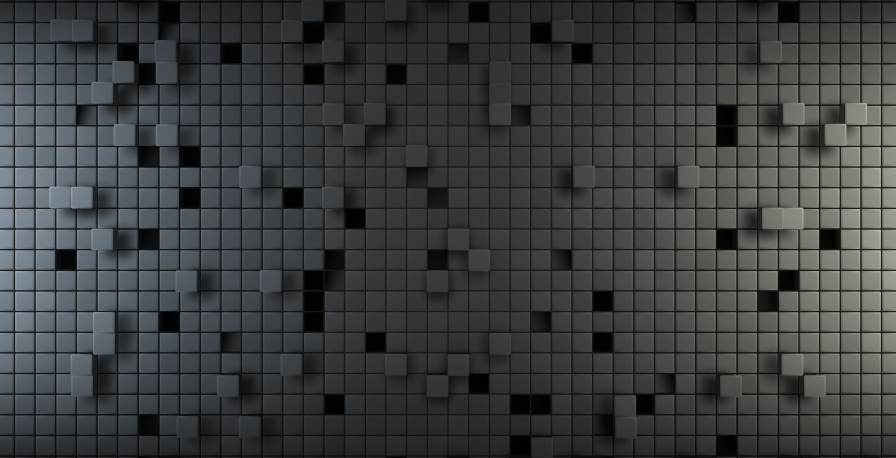
Reproduce this background procedurally as a Shadertoy shader.

```glsl
// Wall of square dark tiles, some sunken and some raised, lit from the left and right.

float hash(vec2 p) {
    vec3 q = fract(vec3(p.xyx) * vec3(0.1031, 0.1030, 0.0973));
    q += dot(q, q.yzx + 33.33);
    return fract((q.x + q.y) * q.z);
}

float roundBox(vec2 p, float halfSize, float radius) {
    vec2 q = abs(p) - halfSize + radius;
    return length(max(q, 0.0)) + min(max(q.x, q.y), 0.0) - radius;
}

// Negative for sunken tiles, positive for raised ones, else zero
float tileHeight(vec2 cell) {
    float pick = hash(cell + 71.0);
    float amount = hash(cell + 137.0);
    float share = 0.068 * (1.0 - 0.8 * smoothstep(0.7, 1.0, abs(cell.x + 0.5) / 21.7));
    if (pick < share) return -mix(0.3, 1.0, amount);
    if (pick > 1.0 - share) return mix(0.65, 1.1, amount);
    return 0.0;
}

// Cool light on the left, warm on the right, falling off to the middle and corners
vec3 wallLight(vec2 p) {
    float side = abs(p.x);
    float level = 0.225 + 0.37 * pow(side, 1.9);
    level *= 1.0 - mix(0.3, 0.72, side) * pow(abs(p.y), 2.2);
    vec3 cool = vec3(0.85, 0.93, 1.0);
    vec3 warm = vec3(1.03, 1.02, 0.96);
    return level * mix(cool, warm, smoothstep(-0.7, 0.8, p.x));
}

// Face with a bevel that brightens toward the light
vec3 tileFace(vec2 d, float halfSize, vec3 lit, vec2 toLight) {
    float rim = smoothstep(-0.13, -0.02, roundBox(d, halfSize, 0.06));
    return lit * (1.0 + 0.05 * d.y + 0.4 * rim * dot(d, toLight));
}

void mainImage(out vec4 fragColor, in vec2 fragCoord) {
    vec2 centred = fragCoord - 0.5 * iResolution.xy;
    vec2 g = centred / iResolution.x * 43.4;
    float aa = 0.6 * 43.4 / iResolution.x;
    vec3 lit = wallLight(2.0 * centred / iResolution.xy);
    vec2 toLight = vec2(clamp(g.x / 6.0, -1.0, 1.0), 0.35);

    // Flat tiles and the gaps between them
    vec2 cell = floor(g);
    vec2 d = g - cell - 0.5;
    float height = tileHeight(cell);
    float tone = 0.95 + 0.1 * hash(cell);
    float face = smoothstep(aa, -aa, roundBox(d, 0.468, 0.04));
    vec3 gap = lit * mix(0.5, 0.2, smoothstep(1.0, 14.0, abs(g.x)));
    vec3 color = tileFace(d, 0.468, lit * tone, toLight);

    // Sunken tiles: dark walls around a shaded floor
    if (height < 0.0) {
        float depth = -height;
        vec2 shift = -(cell + 0.5) * 0.014 * depth;
        float bed = smoothstep(0.05, -0.05, roundBox(d - shift, 0.47, 0.03));
        float shade = smoothstep(-0.75, 0.45, -dot(d, toLight));
        float level = mix(0.85, 0.05, smoothstep(0.25, 0.75, depth));
        color = lit * mix(0.12, level * shade, bed);
    }
    color = mix(gap, color, face);

    // Soft shadows cast away from the light
    for (int j = -2; j <= 2; j++)
    for (int i = -2; i <= 2; i++) {
        vec2 c = cell + vec2(i, j);
        float h = tileHeight(c);
        if (h > 0.0) {
            float s = roundBox(g - c - 0.5 + 0.55 * toLight, 0.42, 0.2);
            color *= 1.0 - 0.62 * h * smoothstep(0.75, -0.3, s);
        }
    }

    // Raised tiles lean outward in perspective, painted from outside in
    vec2 outward = vec2(g.x < 0.0 ? -1.0 : 1.0, g.y < 0.0 ? -1.0 : 1.0);
    for (int j = 1; j >= -1; j--)
    for (int i = 1; i >= -1; i--) {
        vec2 c = cell + vec2(i, j) * outward;
        float h = tileHeight(c);
        if (h > 0.0) {
            vec2 offset = g - c - 0.5;
            vec2 lean = (c + 0.5) * 0.014 * h;
            float along = clamp(dot(offset, lean) / dot(lean, lean), 0.0, 1.0);
            float body = roundBox(offset - lean * along, 0.51, 0.06);
            color = mix(color, lit * 0.32, smoothstep(aa, -aa, body));

            vec2 onTop = offset - lean;
            vec3 top = tileFace(onTop, 0.53, lit * (1.05 + 0.12 * hash(c)), toLight);
            color = mix(color, top, smoothstep(aa, -aa, roundBox(onTop, 0.53, 0.09)));
        }
    }

    fragColor = vec4(color, 1.0);
}
```
